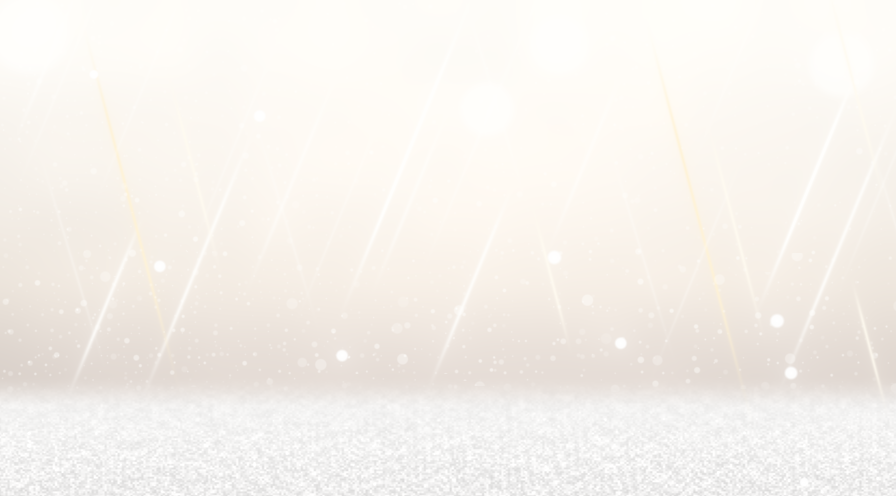
Reproduce this background procedurally as a Shadertoy shader.

```glsl
// Pale champagne backdrop with slanted light beams, bokeh dust and a silver glitter floor.

float hash(vec2 p) {
    return fract(sin(dot(p, vec2(127.1, 311.7))) * 43758.55);
}

float noise(vec2 p) {
    vec2 i = floor(p), f = fract(p);
    f = f * f * (3.0 - 2.0 * f);
    return mix(mix(hash(i), hash(i + vec2(1, 0)), f.x),
               mix(hash(i + vec2(0, 1)), hash(i + vec2(1, 1)), f.x), f.y);
}

// Wall: cream at the top, warm taupe near the floor, lighter in the middle
vec3 wall(vec2 p, float aspect) {
    vec3 c = mix(vec3(0.885, 0.85, 0.825), vec3(0.955, 0.925, 0.89), smoothstep(0.22, 0.46, p.y));
    c = mix(c, vec3(0.985, 0.967, 0.942), smoothstep(0.38, 0.72, p.y));
    c = mix(c, vec3(1.0, 0.992, 0.975), smoothstep(0.65, 1.0, p.y));
    float side = abs(p.x / aspect - 0.53) * 2.0;
    c += (0.018 - 0.04 * side * side) * smoothstep(1.0, 0.5, p.y);
    return c + 0.012 * (noise(p * 9.0) - 0.5);
}

// Beam that starts at (b.x, b.y), drifts sideways by slope and ends at height b.z
float beam(vec2 p, vec3 b, float slope, float width) {
    float d = abs(p.x - b.x - slope * (b.y - p.y)) / sqrt(1.0 + slope * slope);
    float t = (b.y - p.y) / (b.y - b.z);
    float fade = smoothstep(-0.1, 0.3, t) * smoothstep(1.08, 0.6, t);
    return fade * (exp(-d * d / (width * width)) + 0.25 * exp(-d / (width * 4.0)));
}

// One layer of scattered discs, one candidate per cell
float discs(vec2 p, float cells, float seed, float density) {
    vec2 q = p * cells, id = floor(q) + seed;
    vec2 centre = 0.25 + 0.5 * vec2(hash(id), hash(id + 17.3));
    float radius = mix(0.06, 0.22, pow(hash(id + 41.7), 2.0));
    float edge = max(cells / iResolution.y, 0.035);
    float disc = smoothstep(radius + edge, radius - edge, length(fract(q) - centre));
    return disc * step(hash(id + 73.1), density) * mix(0.25, 1.0, hash(id + 97.9));
}

// Silver floor: soft haze at the back, finer and crisper grain in front
vec3 glitterFloor(vec2 p) {
    vec3 c = mix(vec3(0.935, 0.932, 0.93), vec3(0.955, 0.953, 0.95), smoothstep(0.0, 0.12, p.y));
    c = mix(c, vec3(0.935, 0.923, 0.913), smoothstep(0.16, 0.24, p.y));
    float crisp = smoothstep(0.2, 0.03, p.y);
    float grain = noise(p * vec2(230.0, 270.0)) - 0.5;
    float clumps = noise(p * vec2(80.0, 110.0) + 31.0) - 0.5;
    c += grain * mix(0.025, 0.13, crisp) + clumps * 0.035;
    c += 0.06 * discs(p, 75.0, 5.0, 0.45) * smoothstep(0.22, 0.12, p.y);
    return c;
}

void mainImage(out vec4 fragColor, in vec2 fragCoord) {
    vec2 p = fragCoord / iResolution.y;
    float aspect = iResolution.x / iResolution.y;
    vec3 white = vec3(1.0, 0.998, 0.99), gold = vec3(1.0, 0.95, 0.83);
    vec3 col = mix(wall(p, aspect), glitterFloor(p), smoothstep(0.245, 0.175, p.y));
    p.x *= 1.794 / aspect;

    // Large soft glows: x, y, radius
    vec3 glows[4] = vec3[4](vec3(1.685, 0.87, 0.066), vec3(0.06, 0.93, 0.08),
                            vec3(0.975, 0.78, 0.055), vec3(1.12, 0.91, 0.06));
    for (int i = 0; i < 4; i++) {
        float d = length(p - glows[i].xy) / glows[i].z;
        col = mix(col, white, 0.55 * smoothstep(1.15, 0.8, d) + 0.3 * exp(-d * d * 0.6));
    }

    // Beams leaning right: top x, top y, bottom y
    vec3 rightBeams[10] = vec3[10](
        vec3(0.935, 0.98, 0.38), vec3(0.28, 0.55, 0.20), vec3(0.50, 0.72, 0.20),
        vec3(1.717, 0.86, 0.38), vec3(1.79, 0.77, 0.22), vec3(1.02, 0.61, 0.22),
        vec3(0.155, 1.02, 0.72), vec3(0.89, 0.76, 0.42), vec3(0.67, 0.84, 0.42),
        vec3(1.24, 0.84, 0.50));
    for (int i = 0; i < 10; i++) {
        float strength = i == 0 || i == 3 ? 0.9 : (i < 6 ? 0.65 : 0.42);
        col = mix(col, white, min(strength * beam(p, rightBeams[i], -0.41, 0.0042), 1.0));
    }

    // Beams leaning left, the first two golden
    vec3 leftBeams[7] = vec3[7](
        vec3(0.18, 0.90, 0.24), vec3(1.31, 0.90, 0.18), vec3(1.42, 0.74, 0.33),
        vec3(0.34, 0.84, 0.46), vec3(1.66, 1.02, 0.60), vec3(1.07, 0.57, 0.30),
        vec3(1.71, 0.42, 0.17));
    for (int i = 0; i < 7; i++) {
        vec3 tint = i < 2 ? gold : mix(gold, white, 0.7);
        col = mix(col, tint, 0.65 * beam(p, leftBeams[i], 0.26, 0.0034));
    }

    // Faint scattered beams in both directions
    for (float i = 0.0; i < 14.0; i++) {
        float top = 0.65 + 0.5 * hash(vec2(i, 3.0));
        vec3 b = vec3((i + hash(vec2(i, 8.0))) * 0.135, top, top - 0.4);
        float slope = mod(i, 3.0) < 1.0 ? 0.3 : -0.41;
        col = mix(col, white, 0.22 * beam(p, b, slope, 0.003));
    }

    // Dust: finer above, larger discs gathered over the floor, denser at the left
    float air = smoothstep(0.19, 0.25, p.y);
    float low = air * smoothstep(0.62, 0.28, p.y);
    float left = smoothstep(0.9, 0.1, p.x);
    float dust = 0.55 * discs(p, 62.0, 11.0, 0.12 + 0.16 * left + 0.12 * low) * air;
    dust += 0.55 * discs(p, 34.0, 29.0, 0.1 + 0.1 * left + 0.28 * low) * air;
    dust += 0.5 * discs(p + 0.013, 19.0, 53.0, 0.06 + 0.4 * low) * air;
    col = mix(col, white, min(dust, 0.9));

    // Bright sparks: x, y, radius
    vec3 sparks[9] = vec3[9](
        vec3(1.556, 0.353, 0.014), vec3(1.584, 0.248, 0.013), vec3(1.243, 0.308, 0.012),
        vec3(0.685, 0.283, 0.012), vec3(1.11, 0.481, 0.014), vec3(0.52, 0.766, 0.012),
        vec3(0.32, 0.463, 0.012), vec3(0.188, 0.85, 0.009), vec3(1.61, 0.028, 0.009));
    for (int i = 0; i < 9; i++) {
        float d = length(p - sparks[i].xy) / sparks[i].z;
        col = mix(col, vec3(1.0), 0.8 * smoothstep(1.2, 0.7, d) + 0.2 * exp(-d * 0.6));
    }
    fragColor = vec4(clamp(col, 0.0, 1.0), 1.0);
}
```
